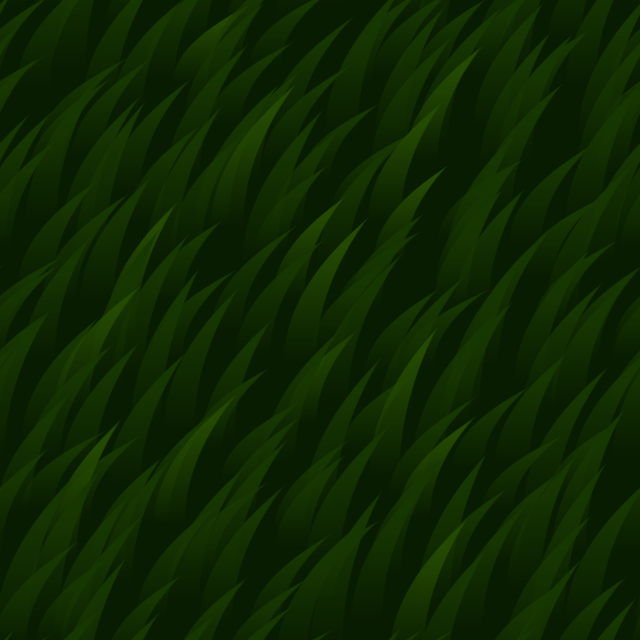
Reproduce this texture procedurally as a Shadertoy shader.

```glsl
// Dark meadow of curved grass blades that lean right and fade out at the root.
// Each cell of a wrapping grid grows one jittered blade, bounded by two parabolas;
// lower rows are painted over higher ones.

const int CELLS = 13;                          // blades per side of the tile
const int REACH_X = 2;                         // cells a blade spans sideways
const int REACH_Y = 4;                         // cells a blade spans upward
const vec2 HEIGHT = vec2(0.115, 0.245);        // shortest and tallest blade
const vec2 LEAN = vec2(0.105, 0.135);          // sideways offset of the tip
const vec2 WIDTH = vec2(0.046, 0.054);         // width at the root
const float JITTER = 0.9;                      // scatter inside a cell
const float BRIGHT_SHARE = 0.1;                // part of the blades in full light
const float FADE_END = 0.8;                    // height where a blade turns opaque
const float SOFTNESS = 0.0013;                 // half width of the edge blur
const vec3 SOIL = vec3(0.033, 0.110, 0.002);
const vec3 GRASS = vec3(0.090, 0.217, 0.002);
const vec3 LIT_GRASS = vec3(0.140, 0.285, 0.004);

// Integer hash: three random values from 0 to 1 for a wrapped cell
vec3 hashCell(ivec2 cell, int seed) {
    ivec2 wrapped = (cell + 2 * CELLS) % CELLS;
    uvec3 v = uvec3(uint(wrapped.x), uint(wrapped.y), uint(seed));
    v = v * 1664525u + 1013904223u;
    v.x += v.y * v.z; v.y += v.z * v.x; v.z += v.x * v.y;
    v ^= v >> 16u;
    v.x += v.y * v.z; v.y += v.z * v.x; v.z += v.x * v.y;
    return vec3(v >> 8u) / 16777216.0;
}

// Opacity of a blade rooted at the origin
float bladeOpacity(vec2 p, float height, float lean, float width) {
    float t = p.y / height;
    float bend = t * t;
    float halfWidth = 0.5 * width * (1.0 - bend);
    float spine = 0.5 * width + (lean - 0.5 * width) * bend;
    float slope = 2.0 * lean * t / height;
    float inside = (halfWidth - abs(p.x - spine)) / sqrt(1.0 + slope * slope);
    float fade = clamp(t / FADE_END, 0.0, 1.0);
    return smoothstep(-SOFTNESS, SOFTNESS, inside) * fade;
}

void mainImage(out vec4 fragColor, in vec2 fragCoord) {
    vec2 uv = fragCoord / iResolution.xy;
    ivec2 home = ivec2(floor(uv * float(CELLS)));
    vec3 color = SOIL;

    // Paint from the farthest row to the nearest
    for (int row = 0; row <= REACH_Y; row++) {
        for (int column = REACH_X; column >= 0; column--) {
            ivec2 cell = home - ivec2(column, row);
            vec3 place = hashCell(cell, 1);
            vec3 form = hashCell(cell, 2);
            vec2 root = (vec2(cell) + 0.5 + JITTER * (place.xy - 0.5)) / float(CELLS);

            float height = mix(HEIGHT.x, HEIGHT.y, form.x);
            float lean = mix(LEAN.x, LEAN.y, form.y);
            float width = mix(WIDTH.x, WIDTH.y, form.z);
            vec3 tint = place.z < BRIGHT_SHARE ? LIT_GRASS : GRASS;
            color = mix(color, tint, bladeOpacity(uv - root, height, lean, width));
        }
    }
    fragColor = vec4(color, 1.0);
}
```
